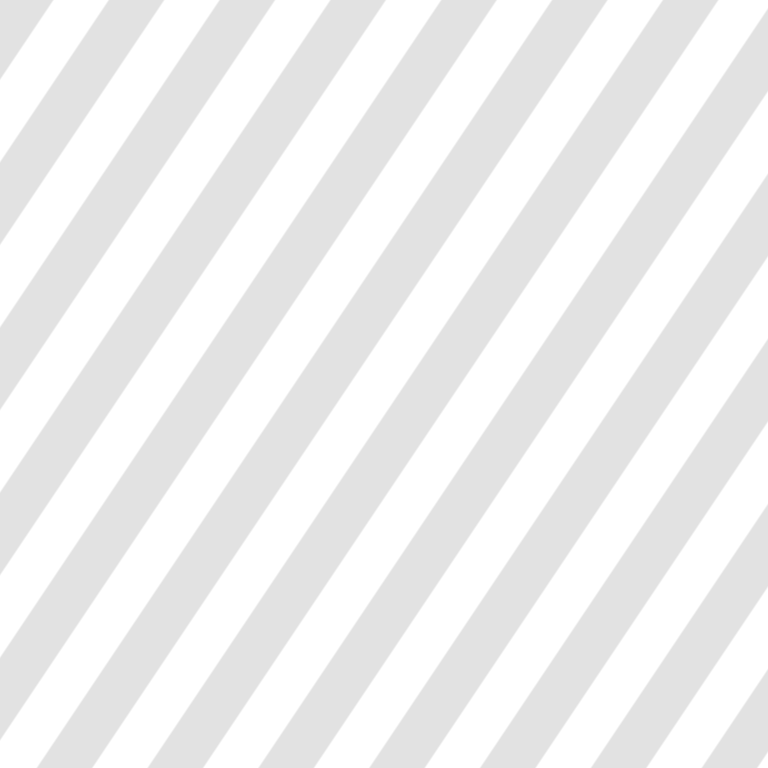
Reproduce this pattern procedurally as a three.js fragment shader.

```glsl
// Even diagonal stripes in pale grey on white, rising to the right.
// A linear phase counts the stripes; its distance to the nearest stripe
// centre, scaled to canvas units, gives a smooth-edged band.

varying vec2 vUv;

const vec3 GROUND_COLOR = vec3(1.0);
const vec3 STRIPE_COLOR = vec3(0.886);
const vec2 REPEATS = vec2(6.93, 4.65);  // stripes across and down the canvas
const float STRIPE_SHARE = 0.5;         // part of each period that is grey
const float STRIPE_CENTER = 0.232;      // phase of a stripe centre at top left
const float EDGE_SOFTNESS = 0.0016;     // half width of the edge blend

// Signed distance to the nearest stripe edge, negative inside a stripe.
float stripeDistance(vec2 p) {
  float phase = dot(p, REPEATS) - STRIPE_CENTER;
  float fromCenter = abs(fract(phase + 0.5) - 0.5);
  return (fromCenter - 0.5 * STRIPE_SHARE) / length(REPEATS);
}

void main() {
  // Measure down from the top left corner.
  vec2 p = vec2(vUv.x, 1.0 - vUv.y);

  float ground = smoothstep(-EDGE_SOFTNESS, EDGE_SOFTNESS, stripeDistance(p));
  gl_FragColor = vec4(mix(STRIPE_COLOR, GROUND_COLOR, ground), 1.0);
}
```
